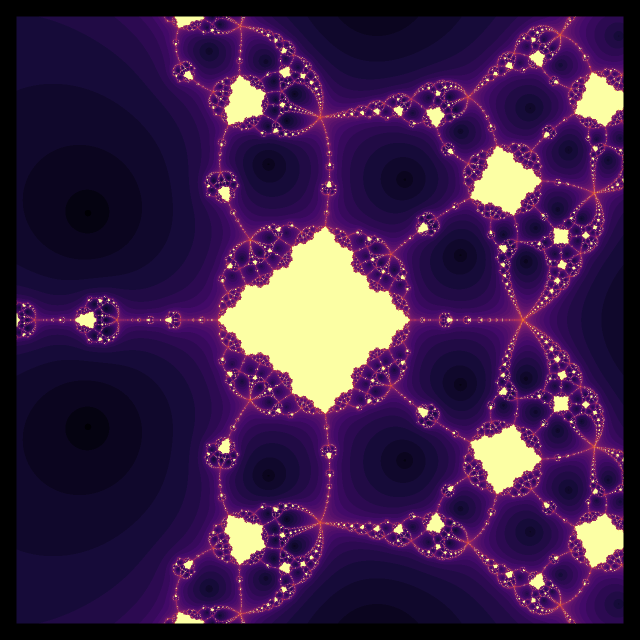
This background is drawn by a WebGL 2 fragment shader. Its source:

```glsl
#version 300 es
precision highp float;
// Newton's method fractal for z^5 - z - 1 on the square [-1, 1]^2 in a black frame.
// Colour counts the steps to reach a root; starts caught in the attracting
// three-cycle 0 -> -1 -> -0.75 never arrive and stay pale yellow.

uniform vec2 u_resolution;
out vec4 fragColor;

const int MAX_STEPS = 41;

vec2 complexMul(vec2 a, vec2 b) {
    return vec2(a.x * b.x - a.y * b.y, a.x * b.y + a.y * b.x);
}

vec2 complexDiv(vec2 a, vec2 b) {
    return vec2(dot(a, b), a.y * b.x - a.x * b.y) / max(dot(b, b), 1e-12);
}

// Heat ramp from black through violet and orange to pale yellow
vec3 heatColor(float heat) {
    vec3 stops[11] = vec3[11](
        vec3(0.0, 0.0, 0.016), vec3(0.086, 0.043, 0.224),
        vec3(0.259, 0.039, 0.408), vec3(0.416, 0.09, 0.431),
        vec3(0.576, 0.149, 0.404), vec3(0.737, 0.216, 0.329),
        vec3(0.867, 0.318, 0.227), vec3(0.953, 0.471, 0.098),
        vec3(0.988, 0.647, 0.039), vec3(0.965, 0.843, 0.275),
        vec3(0.988, 1.0, 0.643));
    float position = clamp(heat, 0.0, 1.0) * 10.0;
    int i = min(int(position), 9);
    return mix(stops[i], stops[i + 1], position - float(i));
}

// Number of Newton steps until the polynomial nearly vanishes
int newtonSteps(vec2 z) {
    for (int n = 0; n < MAX_STEPS; n++) {
        vec2 z2 = complexMul(z, z);
        vec2 z4 = complexMul(z2, z2);
        vec2 value = complexMul(z4, z) - z - vec2(1.0, 0.0);
        if (length(value) < 7e-4) return n;
        vec2 slope = 5.0 * z4 - vec2(1.0, 0.0);
        z -= complexDiv(value, slope);
    }
    return MAX_STEPS;
}

vec3 framedFractal(vec2 z) {
    if (max(abs(z.x), abs(z.y)) > 1.0) return vec3(0.0);
    float heat = float(newtonSteps(z) - 1) / float(MAX_STEPS - 1);
    return heatColor(heat);
}

void main() {
    float side = min(u_resolution.x, u_resolution.y);
    vec3 color = vec3(0.0);
    // Average a 2 x 2 grid of samples to smooth the edges
    for (int k = 0; k < 4; k++) {
        vec2 offset = vec2(k % 2, k / 2) * 0.5 - 0.25;
        vec2 centered = (2.0 * (gl_FragCoord.xy + offset) - u_resolution) / side;
        color += framedFractal(centered * 1.055);
    }
    fragColor = vec4(color * 0.25, 1.0);
}
```
